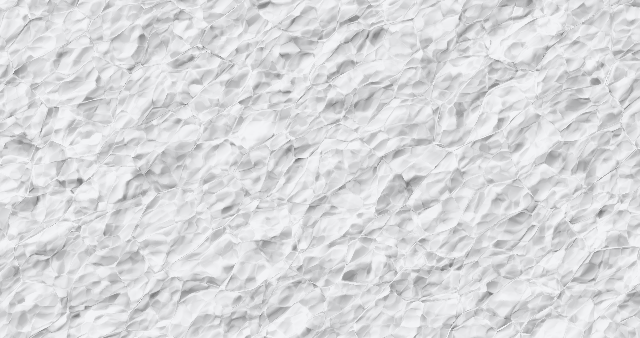
Give the GLSL for this texture, as a WebGL 1 fragment shader.

```glsl
precision highp float;
// Crumpled white paper: nested angular facets, diagonal folds and broken creases under raking light.
uniform vec2 u_resolution;

const vec3 PAPER_TINT = vec3(0.996, 0.999, 1.008);
const float MEAN_TONE = 0.864;
const float CONTRAST = 0.070;      // tone change per unit of light
const float HIGHLIGHT_ROLL = 0.013; // compresses highlights, deepens shadows
const vec2 LIGHT = vec2(-0.5, 0.866);
const float GRAIN_ANGLE = 0.6;     // main direction of the folds
const vec2 STRETCH = vec2(0.75, 1.25);
const float FACET_SIZE = 0.13;     // largest facets, in canvas heights
const float FACET_RATIO = 0.54;    // size of each layer against the last
const float FACET_LIGHT = 0.2;     // light of the largest facets
const float FACET_LIGHT_STEP = 0.1;
const float EDGE_WIDTH = 0.008;
const float CREASE_WIDTH = 0.011;
const float CREASE_LIGHT = 1.6;
const float FOLD_SCALE = 5.0;
const float FOLD_LIGHT = 0.85;
const float SNAP = 0.18;           // how far each layer flattens those below it
const int FACET_LAYERS = 5;
const int FOLD_LAYERS = 4;

vec2 hash2(vec2 p) {
  vec3 q = fract(p.xyx * vec3(0.1031, 0.1030, 0.0973));
  q += dot(q, q.yzx + 33.33);
  return fract((q.xx + q.yz) * q.zy);
}

vec2 gradientAt(vec2 cell) {
  float angle = 6.2832 * hash2(cell + 71.0).x;
  return vec2(cos(angle), sin(angle));
}

float gradientNoise(vec2 p) {
  vec2 i = floor(p), f = p - i;
  vec2 u = f * f * f * (f * (f * 6.0 - 15.0) + 10.0);
  vec2 x = vec2(1.0, 0.0);
  float low = mix(dot(gradientAt(i), f), dot(gradientAt(i + x), f - x), u.x);
  float high = mix(dot(gradientAt(i + x.yx), f - x.yx), dot(gradientAt(i + 1.0), f - 1.0), u.x);
  return mix(low, high, u.y);
}

mat2 rotation(float a) {
  return mat2(cos(a), -sin(a), sin(a), cos(a));
}

// Facet at p: offset to its centre (xy), its tone (z) and crease strength (w)
vec4 facet(vec2 p, float size, float angle, float seed, float shrink) {
  mat2 turn = rotation(angle);
  vec2 q = (turn * p) * STRETCH / size + seed;
  vec2 base = floor(q);
  float nearest = 9.0, second = 9.0;
  vec3 first = vec3(0.0), next = vec3(0.0);
  for (int y = -1; y <= 1; y++) {
    for (int x = -1; x <= 1; x++) {
      vec2 cell = base + vec2(float(x), float(y));
      vec2 toCentre = cell + hash2(cell) - q;
      vec2 tilt = hash2(cell + 19.7) * 2.0 - 1.0;
      float d = length(toCentre);
      vec3 value = vec3(toCentre, tilt.x + tilt.y * toCentre.y);
      if (d < nearest) {
        second = nearest; next = first;
        nearest = d; first = value;
      } else if (d < second) {
        second = d; next = value;
      }
    }
  }
  float gap = (second - nearest) * size / shrink;
  vec3 blended = mix(0.5 * (first + next), first, smoothstep(0.0, EDGE_WIDTH, gap));
  float bend = min(abs(first.z - next.z), 1.0);
  float crease = bend * (1.0 - smoothstep(0.0, CREASE_WIDTH, gap));
  return vec4((blended.xy * size / STRETCH) * turn, blended.z, crease);
}

// Height of sharp-crested folds, running along the grain
float foldHeight(vec2 p) {
  vec2 q = (rotation(GRAIN_ANGLE) * p) * STRETCH;
  float height = 0.0, scale = FOLD_SCALE, weight = 0.6;
  for (int i = 0; i < FOLD_LAYERS; i++) {
    height -= weight * abs(gradientNoise(q * scale + float(i) * 17.3)) / scale;
    scale *= 1.9;
    weight = min(weight + 0.15, 0.85);
  }
  return height;
}

void main() {
  vec2 p = gl_FragCoord.xy / u_resolution.y;
  vec2 warp = vec2(gradientNoise(p * 6.0 + 3.1), gradientNoise(p * 6.0 + 41.7));
  vec2 sheet = p + 0.025 * warp;
  float busy = clamp(0.95 + 0.9 * gradientNoise(p * 3.0 + 9.0), 0.6, 1.35);

  // Nested facets and their creases; each layer is broken by the larger ones
  float light = 0.0, size = FACET_SIZE, weight = FACET_LIGHT, shrink = 1.0;
  for (int i = 0; i < FACET_LAYERS; i++) {
    float layer = float(i);
    float angle = GRAIN_ANGLE + 0.6 * sin(layer * 2.4);
    vec4 f = facet(sheet, size, angle, 13.0 + layer * 37.0, shrink);
    float creaseSign = gradientNoise(p * 11.0 + layer * 23.0) + 0.08;
    light += busy * (weight * f.z + CREASE_LIGHT * creaseSign * f.w);
    sheet += SNAP * f.xy;
    shrink *= 1.0 - SNAP;
    size *= FACET_RATIO;
    weight = min(weight + FACET_LIGHT_STEP, 0.45);
  }

  // Raking light over the flattened folds
  vec2 lit = LIGHT * 0.0025;
  float slope = (foldHeight(sheet - lit) - foldHeight(sheet + lit)) / 0.005;
  light += FOLD_LIGHT * slope;

  float tone = MEAN_TONE + CONTRAST * light - HIGHLIGHT_ROLL * light * light;
  gl_FragColor = vec4(clamp(tone * PAPER_TINT, 0.0, 1.0), 1.0);
}
```
